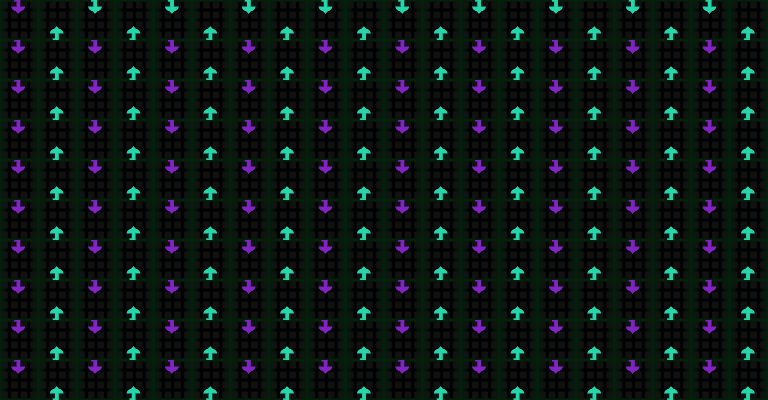
A WebGL 1 fragment shader for this pattern:

```glsl
precision highp float;

uniform vec2 u_resolution;

const vec2 CELLS = vec2(20.0, 10.0);
const float SUBDIVISIONS = 4.0;
const float LINE_HALF_WIDTH = 0.041;
const vec2 ARROW_CENTER = vec2(0.475, 0.17);
const float ARROW_HALF_SIZE = 0.175;

const vec3 TILE = vec3(0.066, 0.068, 0.068);
const vec3 BAND = vec3(0.055, 0.088, 0.065);
const vec3 BLACK = vec3(0.004, 0.006, 0.005);
const vec3 GREEN = vec3(0.015, 0.125, 0.045);
const vec3 TEAL = vec3(0.15, 0.84, 0.67);
const vec3 PURPLE = vec3(0.51, 0.14, 0.77);

float coverage(float d, float pixel) {
    return 1.0 - smoothstep(-0.6 * pixel, 0.6 * pixel, d);
}

float boxDistance(vec2 p, vec2 center, vec2 halfSize) {
    vec2 d = abs(p - center) - halfSize;
    return length(max(d, 0.0)) + min(max(d.x, d.y), 0.0);
}

// Upright arrow in -1..1: domed head, pointed tip, stem with a left foot
float arrowDistance(vec2 p) {
    float dome = length(p * vec2(1.0, 1.45)) - 1.0;
    float head = max(dome, -0.04 - p.y);
    float tip = max((abs(p.x) + p.y - 1.0) * 0.707, 0.1 - p.y);
    float stem = boxDistance(p, vec2(0.03, -0.4), vec2(0.29, 0.52));
    float foot = boxDistance(p, vec2(-0.13, -0.87), vec2(0.45, 0.13));
    return min(min(head, tip), min(stem, foot));
}

// Fine dark mesh, turning green toward the column borders
vec3 meshColor(vec2 cell, float pixel) {
    vec2 border = 0.5 - abs(cell - 0.5);
    vec2 line = abs(fract(cell * SUBDIVISIONS + 0.5) - 0.5) / SUBDIVISIONS;
    float columnGlow = 1.0 - smoothstep(0.08, 0.23, border.x);
    float mesh = coverage(min(line.x, line.y) - LINE_HALF_WIDTH, pixel);
    float frame = coverage(min(border.x, border.y) - LINE_HALF_WIDTH, pixel);
    vec3 color = mix(TILE, BAND, columnGlow);
    color = mix(color, mix(BLACK, GREEN, 0.7 * columnGlow), mesh);
    return mix(color, GREEN, frame);
}

// Even columns point down; their top row is teal past the first column
vec3 arrowColor(vec2 id, float pointsDown) {
    float tealTop = step(id.y, 0.5) * step(0.5, id.x);
    return mix(TEAL, PURPLE, pointsDown * (1.0 - tealTop));
}

void main() {
    vec2 uv = gl_FragCoord.xy / u_resolution;
    vec2 grid = vec2(uv.x, 1.0 - uv.y) * CELLS;
    vec2 id = floor(grid);
    vec2 cell = fract(grid);
    float pixel = CELLS.x / u_resolution.x;

    float pointsDown = 1.0 - mod(id.x, 2.0);
    vec2 upright = vec2(cell.x, mix(1.0 - cell.y, cell.y, pointsDown));
    vec2 p = (upright - ARROW_CENTER) / ARROW_HALF_SIZE;
    float arrow = coverage(arrowDistance(p) * ARROW_HALF_SIZE, pixel);

    vec3 color = mix(meshColor(cell, pixel), arrowColor(id, pointsDown), arrow);
    gl_FragColor = vec4(color, 1.0);
}
```
